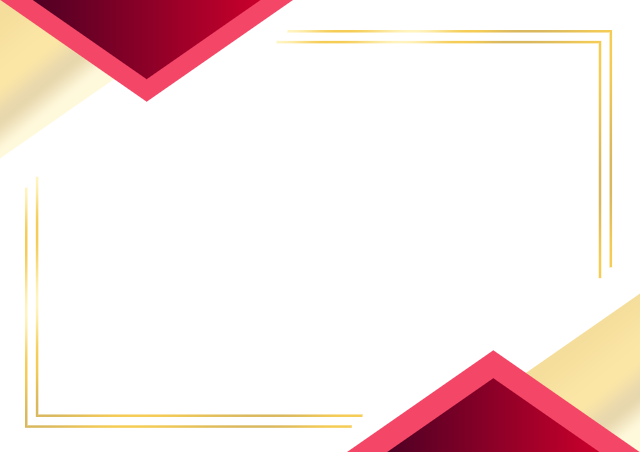
This background is drawn by a WebGL 1 fragment shader. Its source:

```glsl
precision highp float;
// Certificate-style background: red chevrons over gold wedges in two opposite
// corners, and doubled gold corner frames in the other two, all on white.
// Edges are signed distances on a 7.68 x 5.42 sheet, smoothed by pixel size.
uniform vec2 u_resolution;

const vec2 SHEET = vec2(7.68, 5.42);
const float SLOPE = 0.695;

// Coverage of a shape from its signed distance, negative inside
float cover(float d) {
  return clamp(0.5 - d * u_resolution.y / SHEET.y, 0.0, 1.0);
}

// Distance to a V opening upward from its tip
float chevron(vec2 p, vec2 tip) {
  return (tip.y - p.y + SLOPE * abs(p.x - tip.x)) * 0.821;
}

float box(vec2 p, vec2 low, vec2 high) {
  vec2 d = max(low - p, p - high);
  return max(d.x, d.y);
}

// Satin sheen across a gold wedge
vec3 satin(float t) {
  vec3 c = mix(vec3(0.96, 0.87, 0.61), vec3(0.988, 0.902, 0.65), smoothstep(0.1, 0.75, t));
  c = mix(c, vec3(0.91, 0.845, 0.68), smoothstep(0.78, 1.12, t));
  return mix(c, vec3(1.0, 0.975, 0.86), smoothstep(1.12, 1.45, t));
}

// Metallic sheen along the length of a frame line
vec3 metal(float s) {
  vec3 pale = vec3(1.0, 0.955, 0.75);
  vec3 gold = vec3(0.96, 0.80, 0.33);
  vec3 bronze = vec3(0.85, 0.72, 0.37);
  vec3 c = mix(pale, gold, smoothstep(0.0, 0.6, s));
  c = mix(c, pale, smoothstep(0.7, 1.5, s));
  c = mix(c, gold, smoothstep(1.5, 2.2, s));
  c = mix(c, bronze, smoothstep(2.2, 2.8, s));
  c = mix(c, gold, smoothstep(2.9, 4.0, s));
  c = mix(c, bronze, smoothstep(4.1, 5.6, s));
  return mix(c, gold, smoothstep(5.7, 6.6, s));
}

// Two parallel L-shaped lines; q runs inward from the outer corner
vec3 frame(vec3 color, vec2 q, vec2 reach, float turn) {
  for (int i = 0; i < 2; i++) {
    vec2 r = q - 0.13 * float(i);
    float d = min(box(r, vec2(-0.015), vec2(reach.x, 0.015)),
                  box(r, vec2(-0.015), vec2(0.015, reach.y)));
    float s = turn > 0.0 ? reach.x - r.x + r.y : reach.y - r.y + r.x;
    color = mix(color, metal(s), cover(d));
  }
  return color;
}

// Gold wedge, pink chevron and dark red inset; p has the corner at upper left
vec3 corner(vec3 color, vec2 p, float sheen, float insetTip, float shade) {
  float wedge = (3.52 + SLOPE * p.x - p.y) * 0.821;
  color = mix(color, satin(sheen), cover(max(wedge, p.x - 1.76)));
  color = mix(color, vec3(0.955, 0.275, 0.40), cover(chevron(p, vec2(1.76, 4.20))));
  vec3 red = mix(vec3(0.31, 0.0, 0.14), vec3(0.79, 0.0, 0.17), clamp(shade, 0.0, 1.0));
  return mix(color, red, cover(chevron(p, vec2(1.76, insetTip))));
}

void main() {
  vec2 p = gl_FragCoord.xy / u_resolution * SHEET;
  vec3 color = vec3(1.0);

  // Frames at upper right and lower left
  color = frame(color, vec2(7.33, 5.045) - p, vec2(3.88, 2.83), 1.0);
  color = frame(color, p - vec2(0.315, 0.305), vec2(3.905, 2.865), -1.0);

  // Corner ornaments, the second turned by half a revolution
  float sheen = dot(vec2(p.x, SHEET.y - p.y), vec2(0.63, 0.78));
  color = corner(color, p, sheen, 4.47, (p.x - 0.39) / 2.75);
  color = corner(color, SHEET - p, sheen - 7.4, 4.535, (p.x - 4.65) / 2.55);

  gl_FragColor = vec4(color, 1.0);
}
```
